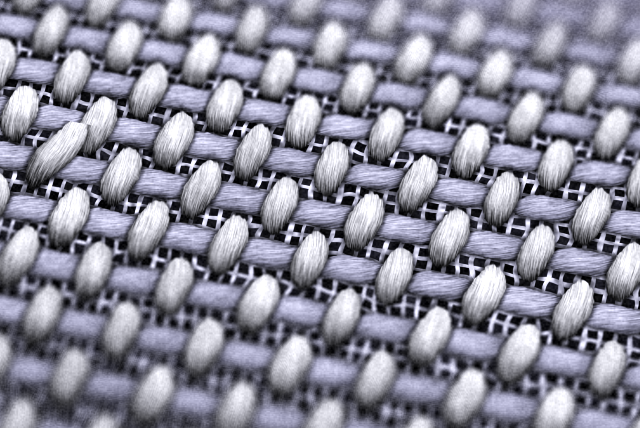
Write a Shadertoy shader that draws this texture.

```glsl
// Coarse knotted weave over a fine bright mesh, in slanted perspective with shallow focus.
#define CANVAS_WIDTH 7.68             // canvas width in cloth units, about one repeat each
#define FOCUS_ROW 0.6                 // row that is sharpest
#define BLUR_RATE 0.023               // blur radius gained per row away from focus
#define BLUR_SAMPLES 24
#define KNOT_SIZE vec2(0.345, 0.190)  // half length, half width
#define BAR_SIZE vec2(0.41, 0.155)
#define KNOT_TINT vec3(0.96, 0.96, 1.01)
#define BAR_TINT vec3(0.80, 0.80, 0.93)
#define MESH_COLOR vec3(0.86, 0.86, 0.97)
#define GAP_COLOR vec3(0.07, 0.07, 0.09)
#define HAZE_COLOR vec3(0.49, 0.48, 0.57)
#define SLIPPED_KNOT vec2(-3.0, 1.0)  // the one knot pulled long

float hash(vec2 p) {
    return fract(sin(dot(p, vec2(127.1, 311.7))) * 43758.5453);
}

float noise(vec2 p) {
    vec2 i = floor(p), f = fract(p);
    f = f * f * (3.0 - 2.0 * f);
    return mix(mix(hash(i), hash(i + vec2(1, 0)), f.x),
               mix(hash(i + vec2(0, 1)), hash(i + vec2(1, 1)), f.x), f.y);
}

// Perspective of the cloth: x = column, y = row; canvas y runs downward.
float columnStep(float row) { return 0.965 + 0.021 * row; }
float columnOrigin(float row) { return 3.02 + 0.33 * row + 0.01 * row * row; }

vec2 clothToCanvas(vec2 g) {
    float drop = 1.85 + 0.545 * g.y + 0.016 * g.y * g.y;
    float x = columnOrigin(g.y) + columnStep(g.y) * g.x + 0.013 * g.x * g.x;
    return vec2(x, drop + (0.176 + 0.004 * drop) * (x - 3.0));
}

vec2 canvasToCloth(vec2 p) {
    float dx = p.x - 3.0;
    float drop = (p.y - 0.176 * dx) / (1.0 + 0.004 * dx);
    float row = (sqrt(max(0.297 + 0.064 * (drop - 1.85), 0.0)) - 0.545) / 0.032;
    float s = columnStep(row);
    float reach = max(s * s + 0.052 * (p.x - columnOrigin(row)), 0.0);
    return vec2((sqrt(reach) - s) / 0.026, row);
}

// Rounded strand with an S bend, fibres along its axis and a contact shadow.
void drawYarn(inout vec3 color, vec2 offset, float angle, vec2 halfSize, vec3 tint, float seed) {
    vec2 axis = vec2(cos(angle), sin(angle));
    vec2 q = vec2(dot(offset, axis), dot(offset, vec2(-axis.y, axis.x)));
    q.y += 0.45 * q.x * abs(q.x);
    vec2 n = pow(abs(q) / halfSize, vec2(2.3));
    float r = pow(n.x + n.y, 1.0 / 2.3) + 0.09 * (noise(q * 26.0 + seed * 50.0) - 0.5);
    float dist = (r - 1.0) * halfSize.y;
    if (dist > 0.06) return;
    color *= mix(0.5, 1.0, smoothstep(0.0, 0.06, dist));

    float dome = sqrt(max(1.0 - r * r, 0.0));
    float across = q.y + 0.25 * q.x;
    float fibre = 0.5 * noise(vec2(q.x * 7.0, across * 75.0) + seed * 37.0)
                + 0.5 * noise(vec2(q.x * 16.0, across * 140.0) + seed * 71.0);
    float light = 0.31 + 0.5 * dome - 1.05 * offset.y + 0.55 * (fibre - 0.5);
    vec3 yarn = tint * clamp(light, 0.08, 1.05);
    color = mix(color, yarn, 1.0 - smoothstep(-0.008, 0.008, dist));
}

// Thin crossed threads over dark holes.
vec3 meshBase(vec2 g) {
    vec2 m = vec2((g.x + 0.5 * g.y) * 6.0, g.y * 4.0);
    m += 0.4 * (vec2(noise(m * 0.9), noise(m * 0.9 + 19.0)) - 0.5);
    vec2 d = abs(fract(m) - 0.5);
    vec2 thread = smoothstep(vec2(0.29), vec2(0.38), d);
    float wear = 0.5 + 0.7 * noise(m * 2.7 + 7.0);
    vec3 hole = GAP_COLOR * (0.5 + 1.5 * hash(floor(m)));
    return mix(hole, MESH_COLOR * wear, max(thread.x, thread.y * 0.85));
}

vec3 weave(vec2 p) {
    vec2 g = canvasToCloth(p);
    vec3 color = meshBase(g);
    for (int j = 0; j < 2; j++)
    for (int i = 0; i < 2; i++) {
        vec2 id = floor(g) + vec2(i, j);
        float seed = hash(id), vary = hash(id + 53.0) - 0.5;
        float size = 1.0 + 0.022 * id.y;

        // Bar running along the row, tucked under the knots at both ends
        vec2 bar = (p - clothToCanvas(id + vec2(0.5, 0.0))) / size;
        drawYarn(color, bar, 0.25 + 0.1 * vary, BAR_SIZE * (1.0 + 0.1 * vary),
                 BAR_TINT * (0.95 + 0.12 * seed), seed);

        // Raised diagonal knot
        float slipped = float(distance(id, SLIPPED_KNOT) < 0.5);
        vec2 knot = (p - clothToCanvas(id)) / size - 0.04 * vec2(vary, seed - 0.5);
        knot -= slipped * vec2(0.15, -0.1);
        drawYarn(color, knot, -1.0 + 0.2 * vary + 0.35 * slipped,
                 KNOT_SIZE * vec2(1.0 + 0.12 * vary + 0.45 * slipped, 0.95 + 0.1 * seed),
                 KNOT_TINT * (0.93 + 0.14 * seed), seed + 3.0);
    }
    return color;
}

void mainImage(out vec4 fragColor, in vec2 fragCoord) {
    float unit = CANVAS_WIDTH / iResolution.x;
    vec2 p = vec2(fragCoord.x, iResolution.y - fragCoord.y) * unit;
    float row = canvasToCloth(p).y;

    // Lens blur: golden-angle disc that widens away from the focus row
    float radius = max(0.5 * unit, BLUR_RATE * (abs(row - FOCUS_ROW) - 1.0));
    vec3 color = vec3(0.0);
    for (int k = 0; k < BLUR_SAMPLES; k++) {
        float a = float(k) * 2.39996;
        float r = radius * sqrt((float(k) + 0.5) / float(BLUR_SAMPLES));
        color += weave(p + r * vec2(cos(a), sin(a)));
    }
    color /= float(BLUR_SAMPLES);

    // Far haze, near falloff, tone curve and fine grain
    color = mix(color, HAZE_COLOR, 0.65 * (1.0 - smoothstep(-6.5, -2.5, row)));
    color *= 1.12 - 0.17 * smoothstep(2.0, 6.0, row);
    color = mix(color, smoothstep(0.0, 1.0, color), 0.35);
    color += 0.09 * (noise(p * 48.0) - 0.5) + 0.05 * (noise(p * 25.0 + 40.0) - 0.5);
    fragColor = vec4(clamp(color, 0.0, 1.0), 1.0);
}
```
